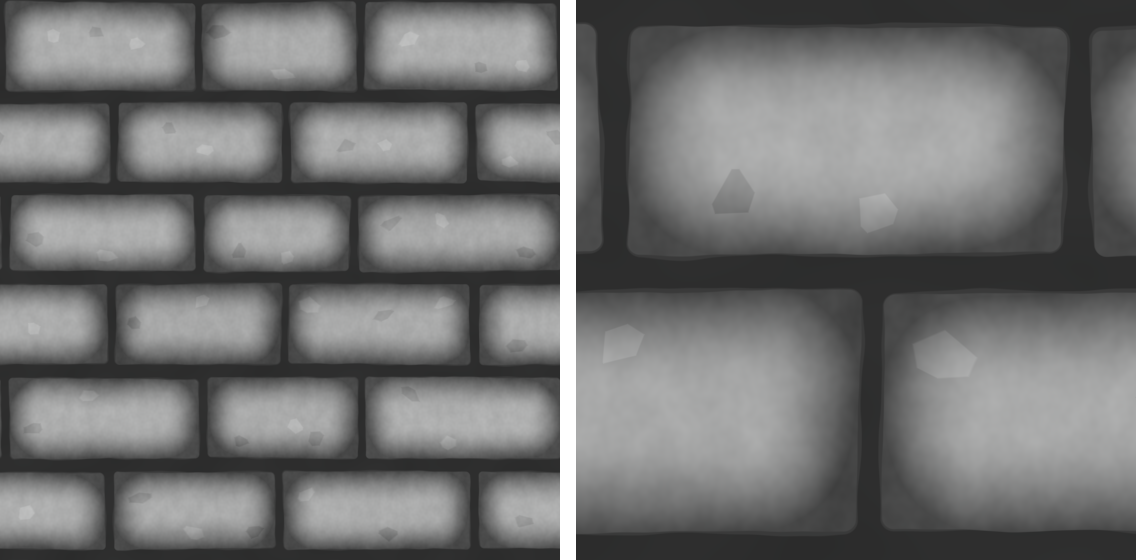
Left: the whole. Right: its middle third, enlarged.
Reproduce this texture map procedurally as a Shadertoy shader.

```glsl
// Tiling wall of hand-painted grey bricks, six staggered courses of three, with chipped faces and dark mortar.
#define ROWS 6.0
#define ROW_JITTER 0.12
#define JOINT_JITTER 0.018
#define HALF_GAP vec2(0.0065, 0.0105)
#define EDGE_TILT 0.005
#define WOBBLE 0.0022
#define CORNER 0.007
#define SHADE_WIDTH 0.060
#define CHIP_SIZE 0.0125
#define MORTAR 0.178
#define RIM_TONE 0.285
#define FACE_TONE 0.675

vec4 hash4(vec2 p) {
    vec4 q = fract(p.xyxy * vec4(0.1031, 0.1030, 0.0973, 0.1099));
    q += dot(q, q.wzxy + 33.33);
    return fract((q.xxyz + q.yzzw) * q.zywx);
}

// Gradient noise that wraps after a whole number of cells
float corner(vec2 cell, vec2 offset, vec2 period) {
    float angle = 6.2832 * hash4(mod(cell, period) + period * 1.7).x;
    return dot(vec2(cos(angle), sin(angle)), offset);
}

float noise(vec2 uv, vec2 period) {
    vec2 p = uv * period, i = floor(p), f = p - i;
    vec2 u = f * f * f * (f * (f * 6.0 - 15.0) + 10.0), e = vec2(1, 0);
    float low = mix(corner(i, f, period), corner(i + e, f - e, period), u.x);
    float high = mix(corner(i + e.yx, f - e.yx, period), corner(i + 1.0, f - 1.0, period), u.x);
    return mix(low, high, u.y);
}

// Depth inside a corner of the given radius, capped at that radius
float roundedDepth(vec2 depth, float radius) {
    return radius - length(max(radius - depth, 0.0));
}

float rowEdge(float row) {
    return (row + ROW_JITTER * (hash4(vec2(mod(row, ROWS), 71.0)).x - 0.5)) / ROWS;
}

// Irregular six-sided flake, negative inside
float chipDistance(vec2 q, vec2 seed) {
    float d = -1.0;
    for (float k = 0.0; k < 6.0; k++) {
        vec4 h = hash4(seed + vec2(k * 3.7, 11.0));
        float angle = 1.0472 * (k + 0.6 * h.x);
        d = max(d, dot(q, vec2(cos(angle), sin(angle))) - CHIP_SIZE * mix(0.55, 1.05, h.y));
    }
    return d;
}

void mainImage(out vec4 fragColor, in vec2 fragCoord) {
    vec2 uv = fragCoord / iResolution.xy;
    float pixel = 1.0 / min(iResolution.x, iResolution.y);

    // Uneven hand-drawn outlines
    vec2 p = uv + WOBBLE * vec2(noise(uv, vec2(14, 18)), noise(uv.yx, vec2(17, 13)));
    float ragged = noise(uv, vec2(38, 44));

    // Find the course, then the brick between two upright joints
    float row = floor(p.y * ROWS);
    row += step(rowEdge(row + 1.0), p.y) - step(p.y, rowEdge(row));
    float course = mod(row, ROWS);
    vec3 joints = mod(course, 2.0) > 0.5 ? vec3(0.003, 0.354, 0.638) : vec3(0.195, 0.503, 0.850);
    joints += JOINT_JITTER * (hash4(vec2(course, 29.0)).xyz - 0.5);
    p.x = joints.x + fract(p.x - joints.x);
    float column = step(joints.y, p.x) + step(joints.z, p.x);
    vec2 lo = vec2(joints.x, rowEdge(row)), hi = vec2(joints.y, rowEdge(row + 1.0));
    if (column > 0.5) { lo.x = joints.y; hi.x = joints.z; }
    if (column > 1.5) { lo.x = joints.z; hi.x = joints.x + 1.0; }
    vec2 id = vec2(column + 5.0, course + 13.0);
    vec2 size = hi - lo, q = p - 0.5 * (lo + hi);
    vec4 look = hash4(id * 1.9);

    // Depth from the four slightly tilted sides
    vec2 slant = 2.0 * q / size;
    vec4 sides = vec4(p - lo, hi - p) - HALF_GAP.xyxy - 0.003 * hash4(id);
    sides -= EDGE_TILT * (hash4(id + 31.0) - 0.5) * slant.yxyx;
    vec2 depth = min(sides.xy, sides.zw);
    float outline = roundedDepth(depth, CORNER) + 0.0012 * ragged;

    // Soft light from rim to centre, uneven along the rim
    float blotch = noise(uv, vec2(9, 11));
    float light = roundedDepth(depth, SHADE_WIDTH) / SHADE_WIDTH + 0.13 * blotch;
    float tone = mix(RIM_TONE, FACE_TONE, sin(1.5708 * clamp(light, 0.0, 1.0)));
    tone += 0.03 * (look.x - 0.5);

    // Cloudy brushwork and fine grain
    tone += 0.030 * noise(uv, vec2(40, 28)) + 0.022 * noise(uv, vec2(85, 70));
    tone += 0.014 * noise(uv, vec2(190, 170));

    // Pale and dark chips: two on each brick, sometimes a third
    for (float k = 0.0; k < 3.0; k++) {
        vec2 seed = id + vec2(k * 17.0, 47.0);
        vec4 h = hash4(seed);
        float present = k < 1.5 ? 1.0 : step(0.55, look.y);
        vec2 spot = vec2((k - 1.0) * 0.27 + 0.22 * (h.x - 0.5), 0.55 * (h.y - 0.5));
        float turn = 1.1 * (h.z - 0.5);
        vec2 c = mat2(cos(turn), sin(turn), -sin(turn), cos(turn)) * (q - spot * size);
        float chip = chipDistance(c * vec2(mix(0.55, 0.95, h.w), 1.0), seed);
        float shift = mod(k + floor(look.z * 2.0), 2.0) < 0.5 ? 0.055 : -0.065;
        tone += present * shift * (1.0 - smoothstep(-pixel, pixel, chip));
    }

    // Mortar, a faint ragged underlayer, then the brick face
    float wall = MORTAR + 0.016 * noise(uv, vec2(12, 16));
    float under = smoothstep(-pixel, pixel, outline + 0.0012 + 0.004 * noise(uv, vec2(16, 21)));
    wall = mix(wall, 0.24, 0.8 * under);
    wall = mix(wall, tone, smoothstep(-pixel, pixel, outline));
    fragColor = vec4(wall * vec3(0.996, 1.0, 0.999), 1.0);
}
```
